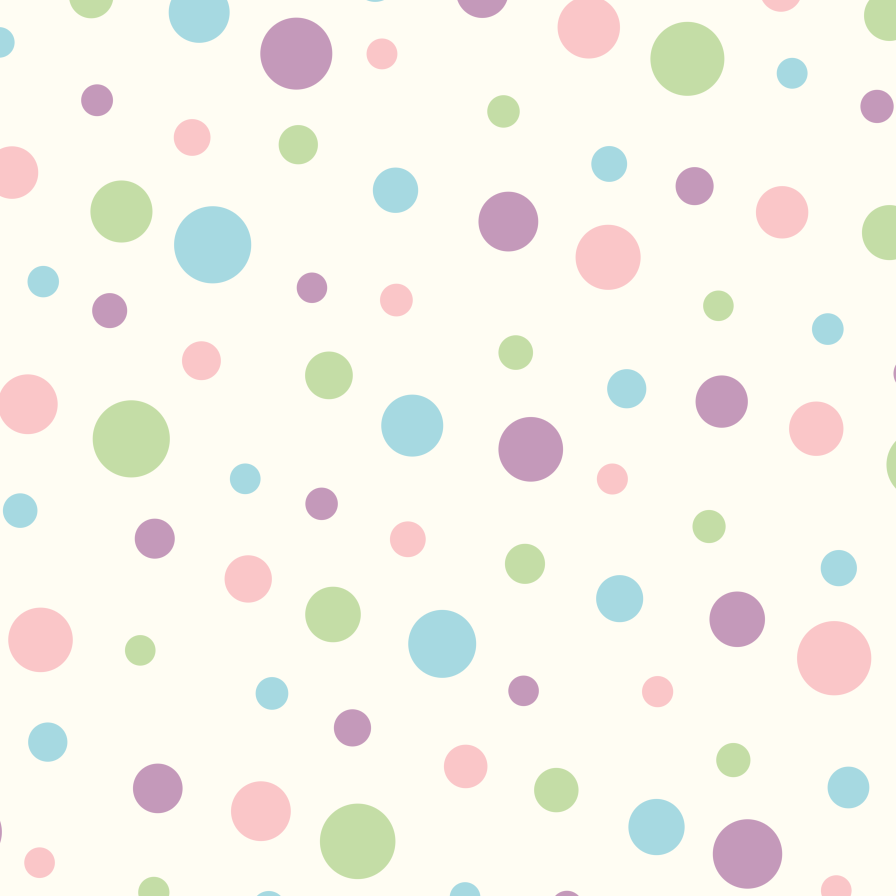
Write a Shadertoy shader that draws this pattern.

```glsl
// Scattered pastel polka dots of mixed sizes on a cream ground.
// A tilted, row-shifted grid holds one jittered dot per cell; lattice sums
// spread colours and sizes evenly, so that close neighbours always differ.

#define GRID 8.5          // cells per canvas height
#define TILT 0.3          // grid rotation in radians
#define ROW_SHIFT 0.4     // sideways shift per row, in cells
#define MIN_RADIUS 0.017  // in canvas heights
#define MAX_RADIUS 0.0435
#define SIZE_BIAS 2.2     // above 1 favours small dots
#define MARGIN 0.12       // clear space inside each cell, in cells

const vec3 CREAM = vec3(1.0, 0.992, 0.953);
const vec3 DOT_COLORS[4] = vec3[4](
    vec3(0.98, 0.775, 0.785),   // pink
    vec3(0.77, 0.868, 0.65),    // green
    vec3(0.65, 0.85, 0.882),    // blue
    vec3(0.77, 0.60, 0.73));    // purple

float hash(vec2 p) {
    return fract(sin(dot(p, vec2(127.1, 311.7))) * 43758.5453);
}

// Mostly small dots with a few large ones; sizes repeat in seven strata.
float dotRadius(vec2 cell) {
    float rank = (mod(cell.x + 3.0 * cell.y, 7.0) + hash(cell + 5.3)) / 7.0;
    return mix(MIN_RADIUS, MAX_RADIUS, pow(rank, SIZE_BIAS));
}

// Four colours arranged so that all eight neighbours differ.
vec3 dotColor(vec2 cell) {
    return DOT_COLORS[int(mod(cell.x + 2.0 * cell.y, 4.0))];
}

void mainImage(out vec4 fragColor, in vec2 fragCoord) {
    vec2 uv = fragCoord / iResolution.y;
    float pixel = 1.0 / iResolution.y;

    // Tilted grid with shifted rows
    float c = cos(TILT), s = sin(TILT);
    vec2 p = mat2(c, s, -s, c) * uv * GRID;
    p.x += ROW_SHIFT * floor(p.y);
    vec2 cell = floor(p);

    // Jitter limited so that each dot stays inside its own cell
    float radius = dotRadius(cell);
    float room = max(0.5 - radius * GRID - MARGIN, 0.0);
    vec2 jitter = 2.0 * vec2(hash(cell), hash(cell + 17.7)) - 1.0;
    vec2 center = cell + 0.5 + room * jitter;

    // Disc with a one-pixel smooth edge
    float dist = length(p - center) / GRID - radius;
    float coverage = 1.0 - smoothstep(-0.7 * pixel, 0.7 * pixel, dist);
    fragColor = vec4(mix(CREAM, dotColor(cell), coverage), 1.0);
}
```
